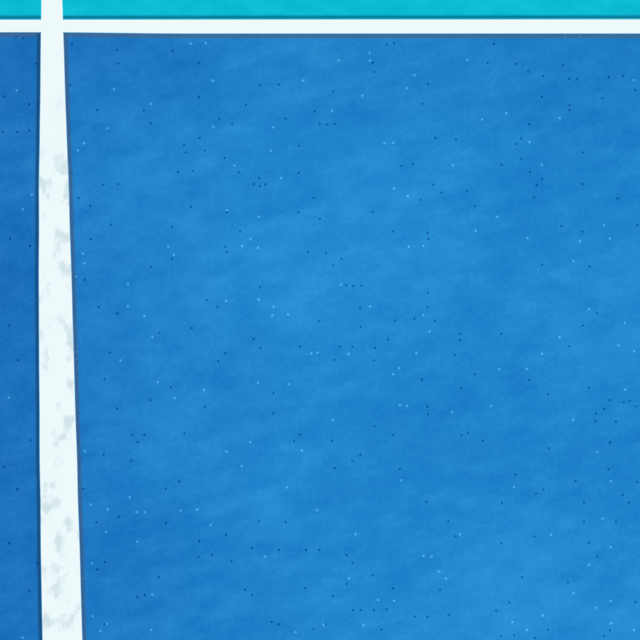
Reproduce this texture procedurally as a WebGL 1 fragment shader.

```glsl
precision highp float;
// A painted hard court: a blue field with a teal band along the top, divided by
// a thin horizontal stripe and a tapering vertical stripe with dark outlines.
// Stripes are signed distances; layered value noise gives the worn surface.
uniform vec2 u_resolution;

float hash(vec2 p) {
    vec3 q = fract(p.xyx * vec3(0.1031, 0.103, 0.0973));
    q += dot(q, q.yzx + 33.33);
    return fract((q.x + q.y) * q.z);
}

float noise(vec2 p) {
    vec2 cell = floor(p);
    vec2 f = fract(p);
    f = f * f * (3.0 - 2.0 * f);
    return mix(mix(hash(cell), hash(cell + vec2(1.0, 0.0)), f.x),
               mix(hash(cell + vec2(0.0, 1.0)), hash(cell + 1.0), f.x), f.y);
}

float fbm(vec2 p) {
    float sum = 0.0;
    float weight = 0.5;
    for (int i = 0; i < 5; i++) {
        sum += weight * noise(p);
        p = mat2(0.8, 0.6, -0.6, 0.8) * p * 2.1 + 7.3;
        weight *= 0.5;
    }
    return sum;
}

// Sparse small flecks: one jittered dot in a few of the grid cells.
float flecks(vec2 uv, float cells, float density, float seed) {
    vec2 p = uv * cells;
    vec2 cell = floor(p) + seed;
    vec2 center = 0.3 + 0.4 * vec2(hash(cell + 11.0), hash(cell + 23.0));
    float dotMask = 1.0 - smoothstep(0.05, 0.28, length(fract(p) - center));
    return dotMask * step(1.0 - density, hash(cell + 41.0));
}

float band(float value, float center, float width) {
    float d = (value - center) / width;
    return exp(-d * d);
}

vec3 courtBlue(vec2 uv) {
    vec3 color = mix(vec3(0.125, 0.475, 0.765), vec3(0.14, 0.535, 0.81),
                     smoothstep(0.05, 0.6, uv.x + 0.12 * uv.y));
    color -= vec3(0.005, 0.025, 0.025) * smoothstep(0.75, 0.97, uv.y);
    color -= vec3(0.01, 0.025, 0.025) * (1.0 - smoothstep(0.05, 0.08, uv.x));

    // Broad cloudy patches, then finer diagonal scuffs and grain.
    float clouds = fbm(uv * vec2(5.0, 7.0) + 3.0) - 0.48;
    float scuffs = fbm(vec2(uv.x + uv.y * 0.6, uv.y - uv.x * 0.3) * vec2(22.0, 48.0)) - 0.48;
    float grain = noise(uv * 190.0) - 0.5;
    color += vec3(0.06, 0.09, 0.07) * clouds;
    color += vec3(0.07, 0.075, 0.05) * scuffs;
    color += vec3(0.018, 0.022, 0.018) * grain;

    color -= vec3(0.07, 0.16, 0.17) * flecks(uv, 95.0, 0.035, 5.0);
    color += vec3(0.17, 0.15, 0.09) * flecks(uv + 0.004, 85.0, 0.022, 71.0);
    return color;
}

void main() {
    vec2 uv = gl_FragCoord.xy / u_resolution;
    float blur = max(0.0016, 0.8 / u_resolution.y);

    // Horizontal stripe between the teal band and the blue field.
    float top = 0.9695 + 0.0006 * uv.x;
    float bottom = 0.9495 - 0.002 * smoothstep(0.06, 0.3, uv.x);
    float acrossRow = min(top - uv.y, uv.y - bottom);

    // Vertical stripe, widening toward the bottom with slightly bowed edges.
    float wobble = 0.0012 * (noise(vec2(uv.y * 14.0, 2.0)) - 0.5);
    float left = 0.066 - 0.018 * uv.y + 0.016 * uv.y * uv.y + wobble;
    float right = 0.129 - 0.031 * uv.y - wobble;
    float acrossColumn = min(uv.x - left, right - uv.x);

    // Ground colours.
    vec3 teal = vec3(0.05, 0.735, 0.825);
    teal += vec3(0.07, 0.08, 0.07) * (fbm(uv * vec2(35.0, 70.0)) - 0.48);
    float aboveRow = smoothstep(-blur, blur, uv.y - top);
    vec3 color = mix(courtBlue(uv), teal, aboveRow);

    // Dark outlines just outside the stripes.
    float upperLine = band(uv.y, top + 0.0035, 0.0028);
    float lowerLine = band(uv.y, bottom - 0.0035, 0.0032);
    float belowRow = 1.0 - smoothstep(bottom - 0.004, bottom, uv.y);
    float leftLine = band(uv.x, left - 0.003, 0.0028) * belowRow;
    float rightLine = band(uv.x, right + 0.003, 0.003) * belowRow;
    color = mix(color, vec3(0.03, 0.43, 0.53), 0.8 * upperLine);
    color = mix(color, vec3(0.29, 0.39, 0.53), 0.8 * lowerLine);
    color = mix(color, vec3(0.09, 0.27, 0.44), 0.8 * leftLine);
    color = mix(color, vec3(0.26, 0.36, 0.51), 0.8 * rightLine);

    // White paint with faint gray wear on the long stripe.
    float wear = smoothstep(0.52, 0.75, fbm(uv * vec2(55.0, 38.0) + 9.0));
    vec3 paint = vec3(0.93, 0.975, 0.985);
    paint -= vec3(0.11, 0.08, 0.07) * wear * (1.0 - smoothstep(0.7, 0.95, uv.y));
    float stripes = smoothstep(-blur, blur, max(acrossRow, acrossColumn));
    color = mix(color, paint, stripes);

    gl_FragColor = vec4(clamp(color, 0.0, 1.0), 1.0);
}
```
